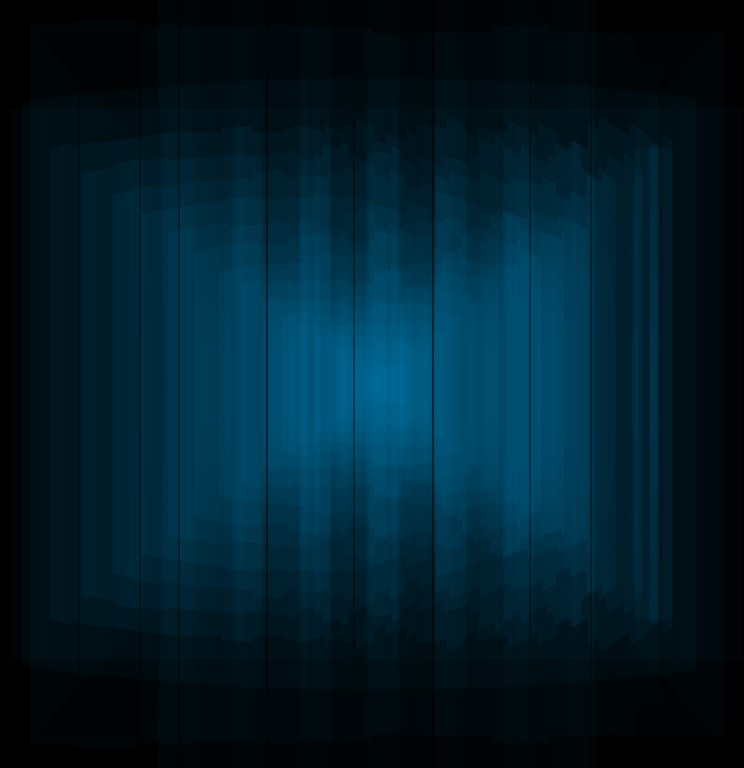
Write a Shadertoy shader that draws this background.

```glsl
// Dark tunnel of translucent blue panels, nested around a central glow.
// Stacked boxes with stepped, arched tops add up their light; pleated columns,
// a bright rib on the right and thin black seams then cut it vertically.

float hash(vec2 p) {
    vec3 q = fract(vec3(p.xyx) * 0.1031);
    q += dot(q, q.yzx + 33.33);
    return fract((q.x + q.y) * q.z);
}

// Coverage of the region d < 0, softened over one pixel.
float cover(float d) {
    return clamp(0.5 - d * iResolution.y, 0.0, 1.0);
}

// Random value per strip, with softened strip borders.
float strips(float x, float freq, float seed) {
    float cell = floor(x * freq);
    float f = fract(x * freq);
    float blend = smoothstep(1.0 - 1.5 * freq / iResolution.y, 1.0, f);
    return mix(hash(vec2(cell + 200.0, seed)), hash(vec2(cell + 201.0, seed)), blend);
}

// Vertically mirrored panel between two x positions, below a given height.
float panel(vec2 p, float left, float right, float height) {
    return cover(max(max(left - p.x, p.x - right), abs(p.y) - height));
}

void mainImage(out vec4 fragColor, in vec2 fragCoord) {
    vec2 p = (fragCoord - 0.5 * iResolution.xy) / iResolution.y;
    float x = p.x - 0.004;
    float ay = abs(p.y);
    float light = 0.0;

    // Faint outer frames, the last one running past the top and bottom.
    float ragged = 0.02 * strips(p.x, 13.0, 3.0);
    float arch = 0.03 * (1.0 - x * x / 0.21);
    light += 0.022 * panel(p, -0.471, 0.482, 0.36);
    light += 0.030 * panel(p, -0.445, 0.4596, 0.455 + ragged);
    light += 0.030 * panel(p, -0.456, 0.423, 0.368 + arch);
    light += 0.028 * panel(p, -0.28 + 0.02 * (0.5 - ay), 0.29, 1.0);
    light += 0.015 * panel(p, 0.342, 0.3763, 0.423);

    // Folded corner facets.
    float fold = cover(0.395 - ay + 1.08 * (abs(x) - 0.385));
    light -= 0.013 * fold * panel(p, -0.445, -0.302, 0.46);
    light -= 0.012 * fold * panel(p, 0.342, 0.4596, 0.455);

    // Nested panels: wide and spaced outside, crowded near the glow.
    const float COUNT = 18.0;
    for (float i = 0.0; i < COUNT; i++) {
        float size = pow(1.0 - i / COUNT, 1.8);
        float inner = pow(1.0 - (i + 1.0) / COUNT, 1.8);
        float left = -0.4232 * size;
        float right = 0.387 * size;
        float along = clamp(x / (x < 0.0 ? left : right), 0.0, 1.0);
        float freq = 16.0 + 16.0 * hash(vec2(i, 7.0));

        // The tops step up from the left and turn to teeth on the right.
        float jitter = strips(x, freq, i) - 0.5;
        float tooth = fract(x * freq + hash(vec2(i, 9.0))) - 0.5;
        float rough = smoothstep(-0.25, 0.1, x);
        float height = size * (0.306 + 0.03 * (1.0 - along * along * along));
        height += jitter * mix(0.008, 0.04, rough) * sqrt(size);
        height -= tooth * 0.016 * rough * size;

        float body = panel(vec2(x, p.y), left, right, max(height, 0.012));
        light += 0.44 * (size - inner) * body * (0.9 + 0.2 * strips(x, 60.0, i + 40.0));
    }

    // Soft core and the brighter right-hand wall.
    light += 0.035 * exp(-dot(vec2(x, p.y * 0.6), vec2(x, p.y * 0.6)) / 0.004);
    float wall = exp(-pow((p.x - 0.235) / 0.065, 2.0));
    light *= 1.0 + 0.36 * wall * smoothstep(0.32, 0.1, ay);

    // Narrow ribs of light near the right edge.
    float rib = panel(p, 0.362, 0.372, 0.31) + 0.45 * panel(p, 0.338, 0.347, 0.26);
    light += rib * 0.12 * (1.0 - 1.8 * ay);
    light += 0.03 * panel(p, 0.342, 0.392, 0.306);

    // Pleats: alternating columns that darken away from the middle row.
    float pleat = abs(fract((p.x - 0.0143) / 0.0885 + 0.5) - 0.5);
    float dark = smoothstep(0.19, 0.27, pleat) * smoothstep(0.34, 0.05, abs(x));
    light *= 1.0 - 0.28 * dark * smoothstep(0.03, 0.22, ay);
    float fine = strips(p.x, 120.0, 81.0) + strips(p.x, 37.0, 82.0) - 1.0;
    light *= 1.0 + 0.07 * fine;

    // Black seams between the slats.
    float seams[11] = float[11](-0.456, -0.3815, -0.302, -0.2513, -0.1367, -0.0234,
                                0.0794, 0.2057, 0.2852, 0.3763, 0.4596);
    for (int i = 0; i < 11; i++) {
        float depth = i == 4 || i == 6 ? 0.95 : 0.65;
        light *= 1.0 - depth * cover(abs(p.x - seams[i]) - 0.0007);
    }

    vec3 tint = vec3(0.0, 0.7, 1.0);
    fragColor = vec4(tint * max(light, 0.0), 1.0);
}
```
